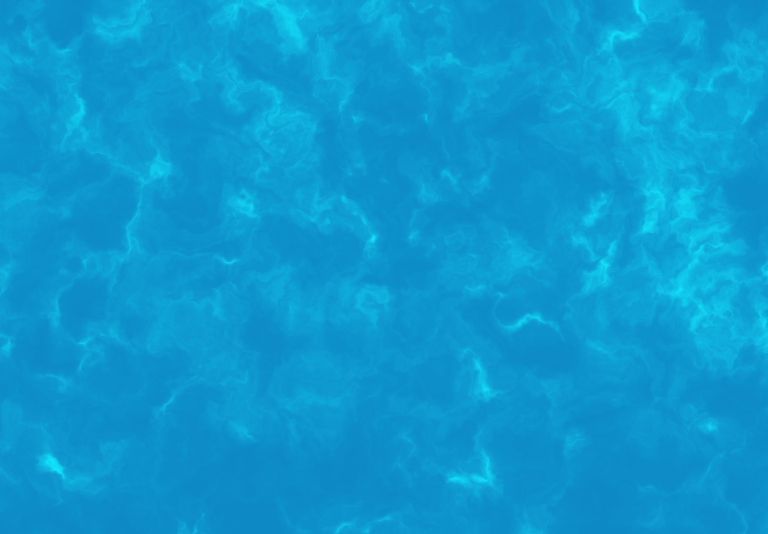
Write a Shadertoy shader that draws this texture.

```glsl
// Sunlit turquoise pool water with cloudy shading and soft, broken caustic webs.

vec2 hash2(vec2 cell) {
    vec3 h = fract(cell.xyx * vec3(0.1031, 0.1030, 0.0973));
    h += dot(h, h.yzx + 33.33);
    return fract((h.xx + h.yz) * h.zy);
}

// Smooth value noise in -1..1
float noise(vec2 p) {
    vec2 i = floor(p), f = fract(p);
    f = f * f * f * (f * (f * 6.0 - 15.0) + 10.0);
    float low = mix(hash2(i).x, hash2(i + vec2(1, 0)).x, f.x);
    float high = mix(hash2(i + vec2(0, 1)).x, hash2(i + vec2(1, 1)).x, f.x);
    return 2.0 * mix(low, high, f.y) - 1.0;
}

float fbm(vec2 p) {
    float sum = 0.0, amplitude = 1.0;
    for (int i = 0; i < 5; i++) {
        sum += amplitude * noise(p);
        p = mat2(1.6, 1.2, -1.2, 1.6) * p + 17.3;
        amplitude *= 0.6;
    }
    return sum;
}

// Thin creases where noise crosses zero, over three scales
float creases(vec2 p) {
    float sum = 0.0, amplitude = 1.0;
    for (int i = 0; i < 3; i++) {
        sum += amplitude * (exp(-5.0 * abs(noise(p))) - 0.35);
        p = mat2(1.6, 1.2, -1.2, 1.6) * p + 31.7;
        amplitude *= 0.65;
    }
    return sum;
}

// Cell borders: x is the gap to the second nearest point, y to the third
vec2 cellGaps(vec2 p) {
    vec2 base = floor(p);
    vec3 nearest = vec3(9.0);
    for (int y = -2; y <= 2; y++)
    for (int x = -2; x <= 2; x++) {
        vec2 cell = base + vec2(x, y);
        float d = length(cell + 0.05 + 0.9 * hash2(cell + 71.0) - p);
        if (d < nearest.x) nearest = vec3(d, nearest.xy);
        else if (d < nearest.y) nearest = vec3(nearest.x, d, nearest.y);
        else nearest.z = min(nearest.z, d);
    }
    return nearest.yz - nearest.x;
}

void mainImage(out vec4 fragColor, in vec2 fragCoord) {
    vec2 p = fragCoord / iResolution.y;

    // Ripples bend the web into wisps
    vec2 warp = vec2(fbm(p * 8.0 + 3.7), fbm(p * 8.0 + 41.2));
    vec2 bent = p + 0.035 * warp;

    // Broad and medium clouds, a little darker toward the lower right
    float glow = 0.75 * fbm(p * 2.4 + 8.0) + 1.2 * fbm(bent * 8.0 + 23.0);
    glow += 0.3 * (p.y - p.x + 0.2);

    // Soft caustic bands, with bright patches where they meet
    vec2 gaps = cellGaps(bent * 7.5);
    float lineFade = smoothstep(-0.5, 0.6, noise(p * 5.0 + 5.0));
    float patchFade = smoothstep(-0.4, 0.5, noise(p * 7.0 + 60.0));
    glow += 1.0 * lineFade * exp(-4.5 * gaps.x);
    glow += 2.6 * patchFade * exp(-4.5 * gaps.y);

    // Finer web, and feathery texture that is strongest in the light
    float fineGap = cellGaps(bent * 15.0 + 9.0).x;
    glow += 0.6 * (1.0 - lineFade) * exp(-6.0 * fineGap);
    float feather = 0.35 * fbm(bent * 26.0 + 12.0) + 0.4 * creases(bent * 15.0);
    glow += feather * (0.7 + 0.5 * smoothstep(-0.5, 1.5, glow));

    // Mostly deep blue, rising steeply to a few cyan highlights
    float light = 1.0 - exp(-0.155 * exp(0.84 * (glow - 0.2)));
    vec3 deepBlue = vec3(0.05, 0.53, 0.77);
    vec3 brightCyan = vec3(0.07, 0.90, 0.99);
    fragColor = vec4(mix(deepBlue, brightCyan, light), 1.0);
}
```
